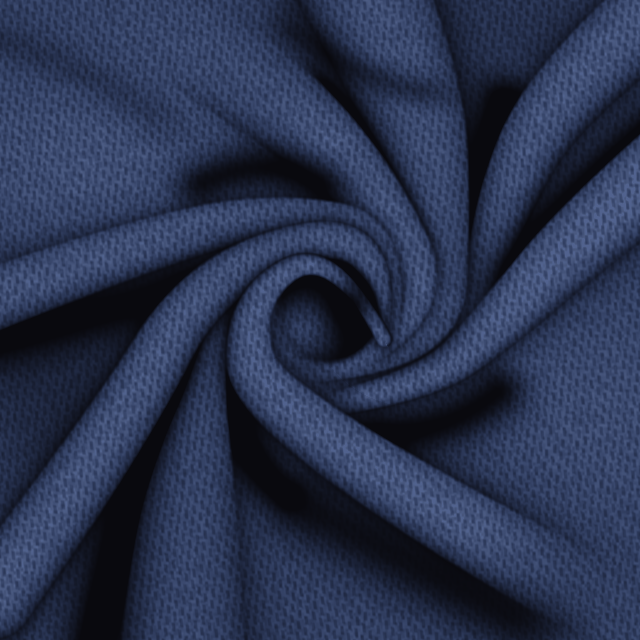
A Shadertoy shader for this texture:

```glsl
// Dark blue knitted cloth twisted into a spiral of folds.
// Each fold is a tapered tube along a smooth curve, layered back to front
// over soft shadows; a staggered stitch pattern and grain finish the cloth.

float hash(vec2 p) {
    return fract(sin(dot(p, vec2(127.1, 311.7))) * 43758.5);
}

float noise(vec2 p) {
    vec2 i = floor(p), f = fract(p);
    f = f * f * (3.0 - 2.0 * f);
    return mix(mix(hash(i), hash(i + vec2(1, 0)), f.x),
               mix(hash(i + vec2(0, 1)), hash(i + vec2(1, 1)), f.x), f.y);
}

// Signed distance to a quadratic Bezier and its curve parameter
vec2 bezier(vec2 p, vec2 A, vec2 B, vec2 C) {
    vec2 a = B - A, b = A - 2.0 * B + C, d = A - p;
    float k = 1.0 / max(dot(b, b), 1e-6);
    float kx = k * dot(a, b);
    float ky = k * (2.0 * dot(a, a) + dot(d, b)) / 3.0;
    float u = ky - kx * kx;
    float q = kx * (2.0 * kx * kx - 3.0 * ky) + k * dot(d, a);
    float h = q * q + 4.0 * u * u * u;
    vec2 t;
    if (h >= 0.0) {
        vec2 x = (vec2(1, -1) * sqrt(h) - q) * 0.5;
        vec2 r = sign(x) * pow(abs(x), vec2(1.0 / 3.0));
        t = vec2(r.x + r.y - kx);
    } else {
        float z = sqrt(-u);
        float v = acos(clamp(q / (u * z * 2.0), -1.0, 1.0)) / 3.0;
        t = vec2(2.0 * cos(v), -sin(v) * 1.732 - cos(v)) * z - kx;
    }
    t = clamp(t, 0.0, 1.0);
    vec2 e0 = d + (2.0 * a + b * t.x) * t.x;
    vec2 e1 = d + (2.0 * a + b * t.y) * t.y;
    bool first = dot(e0, e0) < dot(e1, e1);
    vec2 e = first ? e0 : e1;
    float s = first ? t.x : t.y;
    vec2 along = a + b * s;
    return vec2(length(e) * (along.y * e.x < along.x * e.y ? -1.0 : 1.0), s);
}

vec2 nearer(vec2 a, vec2 b) { return abs(a.x) < abs(b.x) ? a : b; }

// Rounded fold along a five-point spline; size = start and end half width,
// look = crest light, crest offset, cast shadow, length of fade-in
float fold(float shade, vec2 p, vec2 a, vec2 b, vec2 c, vec2 d, vec2 e, vec2 size, vec4 look) {
    vec2 bc = 0.5 * (b + c), cd = 0.5 * (c + d);
    vec2 s = bezier(p, a, b, bc);
    s = nearer(s, bezier(p, bc, c, cd) + vec2(0, 1));
    s = nearer(s, bezier(p, cd, d, e) + vec2(0, 2));
    float t = s.y / 3.0;
    float w = mix(size.x, size.y, size.y > size.x ? pow(t, 1.8) : t);
    float gap = abs(s.x) - w;
    float fade = smoothstep(1.0, 0.9, t) * smoothstep(-0.01, look.w, t);
    shade *= 1.0 - look.z * fade * exp(-max(gap, 0.0) / (0.35 * w + 0.004));
    float bend = abs(s.x / w - look.y) / (1.0 + abs(look.y));
    float lit = look.x * (1.0 - 0.72 * pow(min(bend, 1.2), 2.4));
    return mix(shade, lit, fade * smoothstep(0.003, -0.004, gap));
}

// Soft dark crease along a single curve, fading at both ends
float crease(float shade, vec2 p, vec2 a, vec2 b, vec2 c, float w, float depth) {
    vec2 s = bezier(p, a, b, c);
    float fade = smoothstep(0.0, 0.2, s.y) * smoothstep(1.0, 0.75, s.y);
    return shade * (1.0 - depth * fade * exp(-s.x * s.x / (w * w)));
}

float glow(vec2 p, vec2 c, vec2 r) {
    vec2 d = (p - c) / r;
    return exp(-dot(d, d));
}

// Staggered slanted stitches, 1 inside a stitch hole
float stitches(vec2 p) {
    vec2 g = mat2(0.99, 0.12, -0.12, 0.99) * p * vec2(88, 56);
    g.y += 0.5 * mod(floor(g.x), 2.0);
    vec2 f = fract(g) - 0.5;
    return smoothstep(0.38, 0.08, abs(f.x + 0.35 * f.y)) * smoothstep(0.5, 0.25, abs(f.y));
}

float cloth(vec2 p) {
    // Flat cloth and its broad shadows
    float v = 0.62 + 0.16 * glow(p, vec2(0.14, 0.74), vec2(0.2, 0.13));
    v += 0.14 * glow(p, vec2(0.36, 0.9), vec2(0.16, 0.1));
    v += 0.12 * glow(p, vec2(0.95, 0.36), vec2(0.2, 0.15));
    v -= 0.24 * glow(p, vec2(0.08, 0.38), vec2(0.2, 0.15));
    v -= 0.14 * glow(p, vec2(0.82, 0.98), vec2(0.12, 0.2));
    v = crease(v, p, vec2(-0.1, 0.97), vec2(0.16, 0.9), vec2(0.32, 0.76), 0.035, 0.3);
    v = crease(v, p, vec2(-0.15, 0.43), vec2(0.16, 0.51), vec2(0.4, 0.58), 0.055, 0.85);
    v = crease(v, p, vec2(0.12, -0.15), vec2(0.18, 0.22), vec2(0.33, 0.48), 0.055, 0.98);
    v = crease(v, p, vec2(0.81, 0.9), vec2(0.75, 0.76), vec2(0.735, 0.53), 0.045, 0.97);
    v = crease(v, p, vec2(0.83, 0.44), vec2(0.71, 0.29), vec2(0.5, 0.33), 0.045, 0.85);
    v = crease(v, p, vec2(0.34, 0.47), vec2(0.36, 0.24), vec2(0.52, 0.19), 0.045, 0.95);
    v = crease(v, p, vec2(0.42, 0.24), vec2(0.63, 0.12), vec2(0.95, -0.04), 0.06, 0.75);

    // Outer folds: lower wedge, right pair, top pair
    v = fold(v, p, vec2(0.285, -0.03), vec2(0.29, 0.15), vec2(0.306, 0.3), vec2(0.325, 0.41),
             vec2(0.349, 0.54), vec2(0.1, 0.012), vec4(0.66, -0.1, 0.5, 0));
    v = fold(v, p, vec2(1.03, 0.987), vec2(0.872, 0.857), vec2(0.78, 0.675), vec2(0.742, 0.48),
             vec2(0.5, 0.38), vec2(0.068, 0.018), vec4(0.82, -0.1, 0.55, 0));
    v = crease(v, p, vec2(1.12, 0.87), vec2(0.86, 0.68), vec2(0.74, 0.48), 0.045, 0.95);
    v = fold(v, p, vec2(1.04, 0.735), vec2(0.91, 0.63), vec2(0.78, 0.495), vec2(0.664, 0.395),
             vec2(0.48, 0.36), vec2(0.068, 0.018), vec4(0.9, -0.1, 0.5, 0));
    v = fold(v, p, vec2(0.56, 1.03), vec2(0.638, 0.87), vec2(0.677, 0.674), vec2(0.69, 0.44),
             vec2(0.43, 0.418), vec2(0.1, 0.02), vec4(0.76, 0.1, 0.65, 0));
    v = crease(v, p, vec2(0.4, 1.0), vec2(0.56, 0.85), vec2(0.74, 0.85), 0.025, 0.5);
    v = crease(v, p, vec2(0.46, 0.92), vec2(0.62, 0.75), vec2(0.69, 0.54), 0.018, 0.9);
    v = fold(v, p, vec2(0.195, 1.01), vec2(0.404, 0.87), vec2(0.573, 0.714), vec2(0.69, 0.51),
             vec2(0.53, 0.425), vec2(0.085, 0.02), vec4(0.86, 0.1, 0.5, 0.4));
    v = crease(v, p, vec2(0.25, 0.67), vec2(0.42, 0.81), vec2(0.58, 0.66), 0.038, 0.8);

    // Inner folds from the left
    v = fold(v, p, vec2(-0.03, 0.525), vec2(0.195, 0.61), vec2(0.43, 0.67), vec2(0.635, 0.64),
             vec2(0.6, 0.44), vec2(0.05, 0.016), vec4(0.8, 0.15, 0.5, 0));
    v = fold(v, p, vec2(-0.01, 0.063), vec2(0.182, 0.323), vec2(0.326, 0.583), vec2(0.625, 0.655),
             vec2(0.58, 0.43), vec2(0.062, 0.018), vec4(0.82, 0.05, 0.65, 0));

    // Hollow centre with a faint lit lump, then the front fold around it
    float lump = 0.55 * glow(p, vec2(0.472, 0.485), vec2(0.05, 0.048));
    v = mix(v, 0.04 + lump, smoothstep(0.088, 0.072, length(p - vec2(0.512, 0.512))));
    v = fold(v, p, vec2(0.6, 0.47), vec2(0.52, 0.622), vec2(0.376, 0.531), vec2(0.408, 0.336),
             vec2(1.03, 0.01), vec2(0.012, 0.068), vec4(0.86, 0.15, 0.65, 0));
    return v * (1.0 - 0.85 * glow(p, vec2(0.55, 0.525), vec2(0.04, 0.045)));
}

void mainImage(out vec4 fragColor, in vec2 fragCoord) {
    vec2 p = fragCoord / iResolution.xy;
    float v = 0.52 + 1.25 * (cloth(p) - 0.52);
    v *= 1.12 - 0.36 * stitches(p + 0.004 * noise(p * 12.0));
    v *= 0.81 + 0.38 * noise(p * vec2(260, 200));
    v = clamp(v, 0.0, 1.15);
    vec3 color = mix(vec3(0.035, 0.035, 0.055), vec3(0.28, 0.34, 0.49), v);
    color += vec3(0.0, 0.06, 0.2) * max(v * (1.0 - v), 0.0);
    fragColor = vec4(color, 1.0);
}
```
